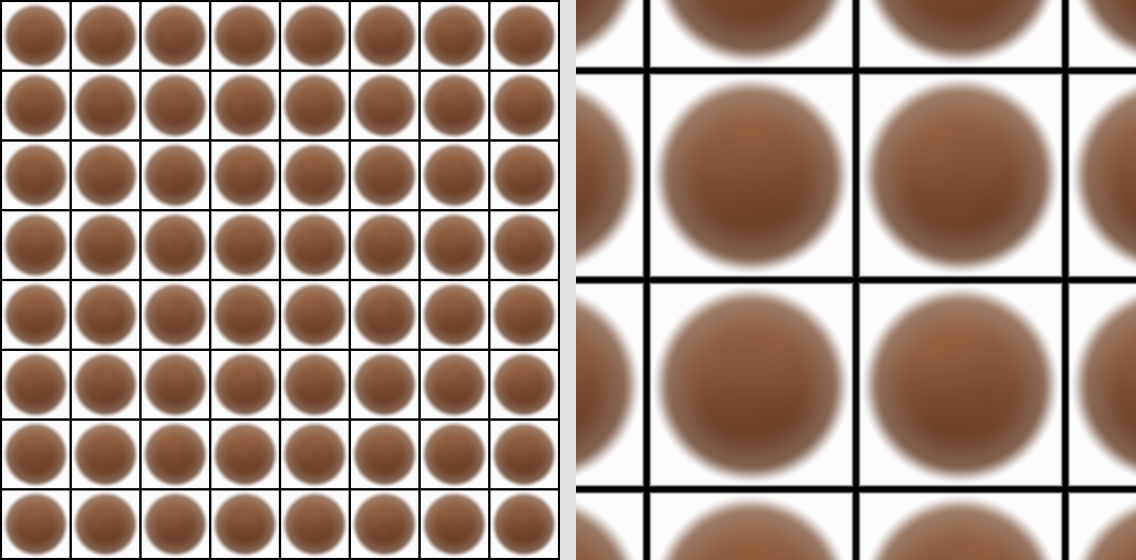
Left: the whole. Right: its middle third, enlarged.
Write a three.js fragment shader that draws this pattern.

```glsl
// An eight by eight grid of soft brown balls on white, ruled with black lines.
// Each cell shades a disc by height and radius, fades its rim to white,
// and adds faint noise mottling that differs from ball to ball.
varying vec2 vUv;

float hash(vec2 p) {
  p = fract(p * vec2(0.1031, 0.1137));
  p += dot(p, p.yx + 33.33);
  return fract((p.x + p.y) * p.x * 7.31);
}

float valueNoise(vec2 p) {
  vec2 i = floor(p);
  vec2 f = fract(p);
  f = f * f * (3.0 - 2.0 * f);
  float low = mix(hash(i), hash(i + vec2(1.0, 0.0)), f.x);
  float high = mix(hash(i + vec2(0.0, 1.0)), hash(i + vec2(1.0, 1.0)), f.x);
  return mix(low, high, f.y);
}

// Soft ball over white; p is measured from the cell centre, in cells
vec3 softBall(vec2 p, vec2 cell) {
  float radius = length(p);

  // Warm light from above, darkest a little below the middle
  vec3 brown = mix(vec3(0.425, 0.255, 0.160), vec3(0.590, 0.400, 0.270),
                   smoothstep(-0.28, 0.42, p.y - 0.12 * p.x));

  // Broad mottling and a faint tone shift for each ball
  float mottle = valueNoise(p * vec2(9.0, 6.0) + cell * 17.0 + 40.0);
  brown *= 0.975 + 0.04 * mottle + 0.02 * hash(cell + 5.0);

  // Greyish haze towards the rim, then a blurred edge
  vec3 haze = vec3(0.58, 0.49, 0.44) + 0.10 * p.y;
  brown = mix(brown, haze, 0.75 * smoothstep(0.22, 0.45, radius));
  return mix(brown, vec3(0.99, 0.985, 0.99), smoothstep(0.385, 0.482, radius));
}

void main() {
  // The grid is centred, leaving room for the outer lines
  vec2 grid = (vUv - 0.5) / 0.1246 + 4.0;
  vec2 cell = clamp(floor(grid), 0.0, 7.0);
  vec3 color = softBall(grid - cell - 0.5, cell);

  // Black ruling with softened edges
  vec2 toLine = abs(grid - floor(grid + 0.5));
  float lineDistance = min(toLine.x, toLine.y);
  color = mix(vec3(0.005), color, smoothstep(0.008, 0.026, lineDistance));

  gl_FragColor = vec4(color, 1.0);
}
```
